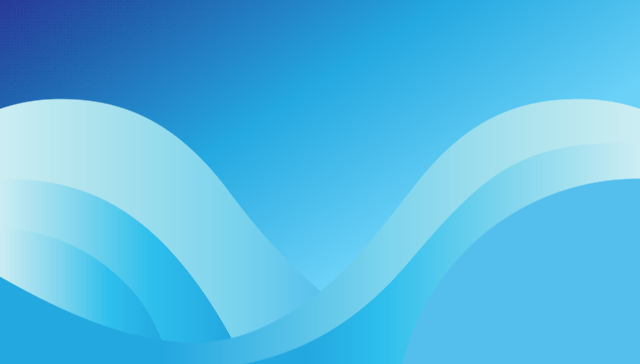
This background is drawn by a WebGL 1 fragment shader. Its source:

```glsl
precision highp float;
uniform vec2 u_resolution;

const float ASPECT = 1.753;
const vec2 SKY_DIRECTION = vec2(0.538, -0.843);
const float STEP_COUNT = 72.0;
const float STEP_AMOUNT = 0.5;
const float DOT_DENSITY = 110.0;
const float DOT_STRENGTH = 0.025;
const vec2 DISC_CENTER = vec2(1.747, -0.153);
const float DISC_RADIUS = 0.662;

const vec3 NAVY = vec3(0.16, 0.23, 0.60);
const vec3 COBALT = vec3(0.13, 0.38, 0.68);
const vec3 DEEP = vec3(0.14, 0.66, 0.88);
const vec3 BRIGHT = vec3(0.18, 0.75, 0.93);
const vec3 SKY = vec3(0.42, 0.82, 0.97);
const vec3 AQUA = vec3(0.48, 0.83, 0.93);
const vec3 MIST = vec3(0.68, 0.89, 0.93);
const vec3 PALE = vec3(0.80, 0.93, 0.95);
const vec3 DISC_BLUE = vec3(0.33, 0.75, 0.93);

float hash(vec2 p) {
  return fract(sin(dot(p, vec2(127.1, 311.7))) * 43758.5453);
}

// Cubic between two knots (x, height, slope), straight past the end
float curve(float x, vec3 a, vec3 b) {
  float span = b.x - a.x;
  float t = clamp((x - a.x) / span, 0.0, 1.0);
  float s = 1.0 - t;
  float ease = t * t * (3.0 - 2.0 * t);
  float bend = span * t * s * (a.z * s - b.z * t);
  return mix(a.y, b.y, ease) + bend + b.z * max(x - b.x, 0.0);
}

// Four-colour gradient with a position for each colour
vec3 ramp(float x, vec4 stops, vec3 a, vec3 b, vec3 c, vec3 d) {
  vec3 t = clamp((vec3(x) - stops.xyz) / (stops.yzw - stops.xyz), 0.0, 1.0);
  return mix(mix(mix(a, b, t.x), c, t.y), d, t.z);
}

float leftOuter(float x) {
  vec3 peak = vec3(0.164, 0.728, 0.0);
  vec3 flank = vec3(0.628, 0.473, -1.35);
  if (x < peak.x) return curve(x, vec3(0.0, 0.701, 0.34), peak);
  if (x < flank.x) return curve(x, peak, flank);
  return curve(x, flank, vec3(0.877, 0.201, -0.85));
}

float leftMiddle(float x) {
  return curve(x, vec3(0.0, 0.509, 0.0), vec3(0.632, 0.075, -1.8));
}

float leftInner(float x) {
  vec3 flank = vec3(0.320, 0.244, -0.9);
  if (x < flank.x) return curve(x, vec3(0.0, 0.377, -0.12), flank);
  return curve(x, flank, vec3(0.443, 0.066, -2.4));
}

float ribbonTop(float x) {
  vec3 valley = vec3(0.537, 0.059, 0.0);
  vec3 rise = vec3(0.877, 0.199, 0.78);
  vec3 flank = vec3(1.142, 0.498, 1.28);
  vec3 peak = vec3(1.587, 0.728, 0.0);
  if (x < valley.x) return curve(x, vec3(0.0, 0.240, -0.57), valley);
  if (x < rise.x) return curve(x, valley, rise);
  if (x < flank.x) return curve(x, rise, flank);
  if (x < peak.x) return curve(x, flank, peak);
  return curve(x, peak, vec3(1.753, 0.701, -0.34));
}

float ribbonBottom(float x) {
  vec3 rise = vec3(1.119, 0.279, 1.18);
  vec3 flank = vec3(1.324, 0.493, 0.8);
  if (x < rise.x) return curve(x, vec3(0.548, -0.018, 0.1), rise);
  if (x < flank.x) return curve(x, rise, flank);
  return curve(x, flank, vec3(1.712, 0.607, 0.0));
}

float cover(float d) {
  return clamp(d * u_resolution.y / 1.5 + 0.5, 0.0, 1.0);
}

void main() {
  vec2 p = gl_FragCoord.xy / u_resolution * vec2(ASPECT, 1.0);

  // Diagonal sky with faint dots in the dark corner
  float depth = dot(p - vec2(0.0, 1.0), SKY_DIRECTION);
  vec3 color = ramp(depth, vec4(0.0, 0.23, 0.66, 1.135), NAVY, COBALT, DEEP, SKY);
  vec2 cell = p * DOT_DENSITY;
  float spot = 1.0 - smoothstep(0.15, 0.45, length(fract(cell) - 0.5));
  float fade = 1.0 - smoothstep(0.1, 0.6, depth);
  color -= DOT_STRENGTH * spot * fade * hash(floor(cell));

  // Slightly stepped horizontal shading for the waves
  float stepped = (floor(p.x * STEP_COUNT) + 0.5) / STEP_COUNT;
  float x = mix(p.x, stepped, STEP_AMOUNT);

  // Nested hills on the left
  vec3 outer = ramp(x, vec4(0.0, 0.25, 0.64, 0.9), PALE, MIST, AQUA, DISC_BLUE);
  vec3 middle = ramp(x, vec4(0.0, 0.23, 0.41, 0.63), PALE, AQUA, BRIGHT, DEEP);
  vec3 inner = ramp(x, vec4(0.0, 0.17, 0.30, 0.44), PALE, AQUA, BRIGHT, DEEP);
  color = mix(color, outer, cover(leftOuter(p.x) - p.y));
  color = mix(color, middle, cover(leftMiddle(p.x) - p.y));
  color = mix(color, inner, cover(leftInner(p.x) - p.y));

  // Sweeping ribbon, the band under it and the disc
  vec3 ribbon = ramp(x, vec4(0.45, 1.05, 1.45, 1.753), DEEP, AQUA, MIST, PALE);
  vec3 band = ramp(x, vec4(0.85, 1.05, 1.37, 1.753), DEEP, BRIGHT, AQUA, PALE);
  color = mix(color, ribbon, cover(ribbonTop(p.x) - p.y));
  color = mix(color, band, cover(ribbonBottom(p.x) - p.y));
  color = mix(color, DISC_BLUE, cover(DISC_RADIUS - length(p - DISC_CENTER)));

  gl_FragColor = vec4(color, 1.0);
}
```
